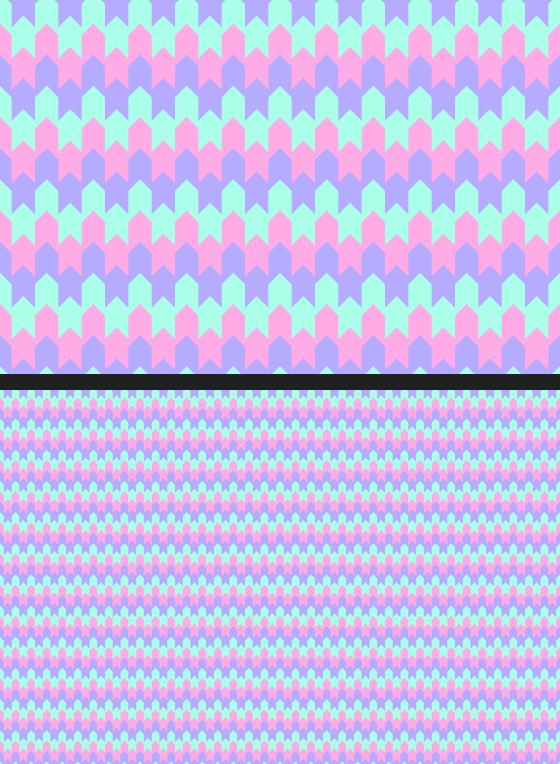
Top, the tile; bottom, the same tile 3 across and 3 down.
Give the GLSL for this pattern, as a WebGL 1 fragment shader.

```glsl
precision highp float;
// Interlocking arrow-shaped columns in three pastel colours, every other column shifted.

uniform vec2 u_resolution;

const float COLUMNS = 24.0;      // columns across, even so that the sides join
const float CYCLES = 4.0;        // three-colour cycles down, whole so that top and bottom join
const float BANDS = 3.0;         // colours per cycle
const float ODD_SHIFT = 0.25;    // drop of the odd columns, in cycles
const float SLOPE = 0.25;        // fall of the chevron per column width, in cycles
const float START = 1.0 / 12.0;  // cycle phase at the top edge

const vec3 MINT = vec3(0.67, 1.00, 0.91);
const vec3 PINK = vec3(1.00, 0.67, 0.90);
const vec3 LILAC = vec3(0.71, 0.67, 1.00);

vec3 bandColor(float band) {
  float k = mod(band + 0.5, BANDS);
  return k < 1.0 ? MINT : (k < 2.0 ? PINK : LILAC);
}

// Chevron bands of one column; pos is in columns across and cycles down.
vec3 columnColor(float column, vec2 pos, float bandPixel) {
  float shift = ODD_SHIFT * mod(column, 2.0);
  float chevron = SLOPE * abs(pos.x - column);
  float band = BANDS * (pos.y + START - shift - chevron);
  float edge = floor(band + 0.5);
  float cover = clamp((band - edge) / bandPixel + 0.5, 0.0, 1.0);
  return mix(bandColor(edge - 1.0), bandColor(edge), cover);
}

void main() {
  vec2 uv = gl_FragCoord.xy / u_resolution;
  vec2 pos = vec2(uv.x * COLUMNS, (1.0 - uv.y) * CYCLES);

  // Size of one pixel in pattern units, used to smooth the edges
  vec2 pixel = vec2(COLUMNS, CYCLES) / u_resolution;
  float bandPixel = BANDS * length(vec2(SLOPE, 1.0) * pixel);

  // Blend the two columns on either side of the nearest vertical edge
  float right = floor(pos.x + 1.0);
  float side = pos.x + 0.5 - right;
  if (side < -0.5) {
    right -= 1.0;
    side += 1.0;
  }
  float cover = clamp(side / pixel.x + 0.5, 0.0, 1.0);
  vec3 color = mix(columnColor(right - 1.0, pos, bandPixel),
                   columnColor(right, pos, bandPixel), cover);
  gl_FragColor = vec4(color, 1.0);
}
```
